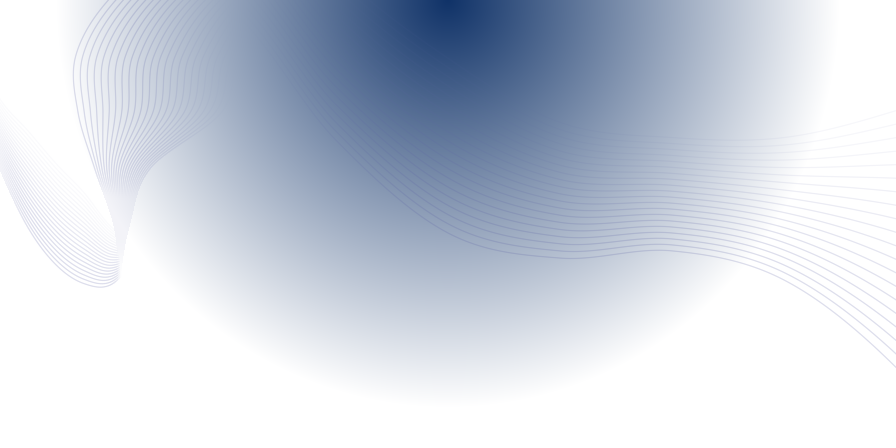
A Shadertoy shader for this background:

```glsl
// Navy half-round glow hanging from the top edge, crossed by folded ribbons of fine lines.

const vec3 PAPER = vec3(1.0);
const vec3 GLOW_CORE = vec3(0.06, 0.195, 0.405);
const vec3 LINE_COLOR = vec3(0.36, 0.38, 0.64);
const vec2 GLOW_CENTER = vec2(1.0, 0.0);
const vec2 GLOW_RADIUS = vec2(0.875, 0.91);
const float LINE_OPACITY = 0.21;
const float LINE_HALF_WIDTH = 0.0006;
const float CROWDED_TONE = 0.35;

// Ribbon borders: evenly spaced spline knots, in canvas heights.
const float WAVE_LOW[8]  = float[8](0.013, 0.313, 0.520, 0.576, 0.560, 0.625, 0.820, 1.120);
const float WAVE_HIGH[8] = float[8](-0.34, -0.065, 0.13, 0.273, 0.307, 0.307, 0.247, 0.156);
const float FAN_LEFT[8]  = float[8](0.39, 0.242, 0.169, 0.174, 0.211, 0.253, 0.266, 0.266);
const float FAN_RIGHT[8] = float[8](0.81, 0.625, 0.534, 0.495, 0.336, 0.290, 0.269, 0.268);
const float FOLD_LOW[8]  = float[8](0.22, 0.378, 0.508, 0.591, 0.633, 0.634, 0.56, 0.45);
const float FOLD_HIGH[8] = float[8](0.10, 0.221, 0.292, 0.365, 0.430, 0.508, 0.54, 0.44);

// Catmull-Rom curve through the knots; s counts knots from zero.
float spline(float s, float knots[8]) {
    s = clamp(s, 0.0, 6.999);
    int i = int(s);
    float f = s - float(i);
    float a = knots[max(i - 1, 0)];
    float b = knots[i];
    float c = knots[i + 1];
    float d = knots[min(i + 2, 7)];
    return b + 0.5 * f * (c - a + f * (2.0 * a - 5.0 * b + 4.0 * c - d
             + f * (3.0 * (b - c) + d - a)));
}

// Coverage of thin lines at whole values of "index", from 0 to count - 1.
float ribbonLines(float index, float count) {
    float slope = max(length(vec2(dFdx(index), dFdy(index))), 1e-4);
    float nearest = floor(index + 0.5);
    float pixel = 1.0 / iResolution.y;
    float dist = abs(index - nearest) * pixel / slope;
    float inside = step(-0.5, nearest) * step(nearest, count - 0.5);
    float line = 1.0 - smoothstep(0.0, LINE_HALF_WIDTH + pixel, dist);
    // Blend into an even tone where lines crowd below the pixel size.
    return inside * mix(line, CROWDED_TONE, smoothstep(0.35, 0.8, slope));
}

// Position across a ribbon: 0 on the first border, 1 on the second.
float across(float v, float first, float second) {
    float span = second - first;
    return (v - first) / (span < 0.0 ? min(span, -0.001) : max(span, 0.001));
}

// Broad wave running from the top centre to the right edge.
float wave(vec2 p) {
    float s = (p.x - 0.5) / 0.25;
    float t = across(p.y, spline(s, WAVE_LOW), spline(s, WAVE_HIGH));
    float fade = smoothstep(0.5, 0.95, p.x) * (1.0 - 0.75 * smoothstep(0.1, 1.0, t));
    return ribbonLines(t * 19.0, 20.0) * fade;
}

// Upright fan that narrows downward on the left.
float fan(vec2 p) {
    float s = (p.y + 0.125) / 0.125;
    float t = across(p.x, spline(s, FAN_LEFT), spline(s, FAN_RIGHT));
    float fade = (1.0 - smoothstep(0.28, 0.54, p.x)) * (1.0 - smoothstep(0.53, 0.63, p.y));
    return ribbonLines(t * 23.0, 24.0) * fade;
}

// Lower fold sweeping out through the left edge.
float fold(vec2 p) {
    float s = (p.x + 0.0625) / 0.0625;
    float t = across(p.y, spline(s, FOLD_LOW), spline(s, FOLD_HIGH));
    float fade = (1.0 - smoothstep(0.26, 0.273, p.x)) * (1.0 - 0.85 * smoothstep(0.1, 1.0, t));
    return ribbonLines(t * 21.0, 22.0) * fade;
}

void mainImage(out vec4 fragColor, in vec2 fragCoord) {
    // Canvas heights: x to the right, y downward from the top edge.
    vec2 p = fragCoord / iResolution.y;
    p.x += 1.0 - 0.5 * iResolution.x / iResolution.y;
    p.y = 1.0 - p.y;

    // Glow
    float radius = length((p - GLOW_CENTER) / GLOW_RADIUS);
    vec3 color = mix(GLOW_CORE, PAPER, clamp(radius, 0.0, 1.0));

    // Line ribbons
    float ink = max(wave(p), max(fan(p), fold(p)));
    color = mix(color, LINE_COLOR, ink * LINE_OPACITY);

    fragColor = vec4(color, 1.0);
}
```
